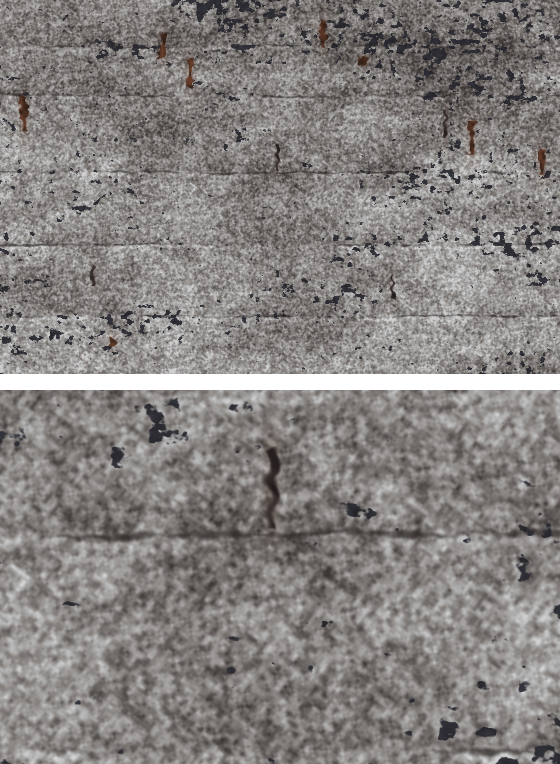
Top, the full canvas; bottom, a detail of the centre.
Give the GLSL for this texture, as a Shadertoy shader.

```glsl
#define GRAIN_SCALE 185.0
#define GRAIN_DEPTH 0.31
#define PATCH_DEPTH 0.34
#define BASE_TONE 0.535
#define FLAKE_LEVEL 0.785
#define RUST_COUNT 12
#define SEAM_COUNT 5
#define FLAKE_COLOR vec3(0.15, 0.15, 0.18)
#define RUST_COLOR vec3(0.30, 0.17, 0.11)
#define SOOT_COLOR vec3(0.17, 0.14, 0.14)

const float seamHeights[SEAM_COUNT] = float[](0.154, 0.346, 0.541, 0.744, 0.876);

float hash(vec2 p) {
    vec3 q = fract(vec3(p.xyx) * 0.1031);
    q += dot(q, q.yzx + 33.33);
    return fract((q.x + q.y) * q.z);
}

float noise(vec2 p) {
    vec2 cell = floor(p), f = fract(p);
    f = f * f * (3.0 - 2.0 * f);
    return mix(mix(hash(cell), hash(cell + vec2(1, 0)), f.x),
               mix(hash(cell + vec2(0, 1)), hash(cell + vec2(1, 1)), f.x), f.y);
}

float fbm(vec2 p) {
    float sum = 0.0, weight = 0.533;
    for (int i = 0; i < 4; i++) {
        sum += weight * noise(p);
        p = mat2(1.9, 0.5, -0.5, 1.9) * p + 17.3;
        weight *= 0.5;
    }
    return sum;
}

// Weathered cement: cloudy patches, drips, scrapes and gritty pores
float concreteTone(vec2 p) {
    float patches = fbm(p * vec2(4.0, 9.0) + 3.0) - 0.5;
    float blotches = fbm(p * vec2(20.0, 28.0) + 40.0) - 0.5;
    float drips = noise(p * vec2(26.0, 5.0) + 70.0) - 0.5;
    vec2 turned = mat2(0.8, 0.6, -0.6, 0.8) * p;
    float grain = noise(turned * GRAIN_SCALE + 5.0) - 0.5;
    float dust = noise(turned.yx * GRAIN_SCALE * 1.9 + 31.0) - 0.5;
    float grit = noise(turned * GRAIN_SCALE * 0.5 + 90.0) - 0.5;
    float scrape = smoothstep(0.72, 0.95, noise(p * vec2(4.0, 70.0) + 11.0));
    float tone = BASE_TONE + PATCH_DEPTH * patches + 0.2 * blotches + 0.04 * drips;
    tone += GRAIN_DEPTH * (grain + 0.5 * dust) + 0.15 * grit;
    tone += 0.09 * scrape * noise(p * 45.0);
    return tone - 0.06 * smoothstep(0.45, 1.0, p.y) + 0.02 * smoothstep(0.5, 0.0, p.y);
}

// Peeling dark paint: ragged chips gathered in clusters
float flakeMask(vec2 p, float seamNearness) {
    float cluster = fbm(p * vec2(3.5, 8.0) + 25.0) - 0.5;
    float chips = fbm(p * vec2(58.0, 72.0) + 8.0);
    float leftSide = smoothstep(0.75, 0.1, p.x) * smoothstep(0.6, 0.4, p.y);
    float topEdge = smoothstep(0.9, 1.0, p.y) * smoothstep(1.1, 0.6, p.x);
    float score = chips + 0.75 * cluster + 0.06 * leftSide + 0.08 * topEdge + 0.06 * seamNearness;
    return smoothstep(FLAKE_LEVEL - 0.04, FLAKE_LEVEL + 0.035, score);
}

// Ragged streak hanging from a corroded tie
float streakMask(vec2 p, vec2 center, vec2 size) {
    vec2 d = p - center;
    d += 0.012 * (vec2(noise(p * 70.0), noise(p * 70.0 + 50.0)) - 0.5);
    float along = clamp(d.y / size.y, -1.0, 1.0);
    float width = size.x * (0.8 + 0.35 * sin(2.5 * along + center.x * 9.0));
    width *= 0.5 + 0.9 * noise(p * 120.0);
    float edge = max(abs(d.x) - width, abs(d.y) - size.y);
    return smoothstep(0.003, -0.002, edge);
}

void mainImage(out vec4 fragColor, in vec2 fragCoord) {
    vec2 p = fragCoord / iResolution.y;
    float aspect = iResolution.x / iResolution.y;
    float tone = concreteTone(p);

    // Board seams: broken shadow line, pale crumbly lip and soft grime
    float nearness = 0.0, shadow = 0.0;
    for (int i = 0; i < SEAM_COUNT; i++) {
        float row = float(i) * 13.0;
        float wobble = 0.012 * (fbm(vec2(p.x * 5.0, row)) - 0.5)
                     + 0.007 * (fbm(vec2(p.x * 60.0, row)) - 0.5);
        float d = p.y - seamHeights[i] - wobble;
        float breaks = smoothstep(0.38, 0.62, fbm(vec2(p.x * 12.0, row + 5.0)));
        float thickness = 0.0035 * noise(vec2(p.x * 75.0, row + 2.0)) * breaks;
        float line = smoothstep(thickness + 0.003, thickness - 0.002, abs(d));
        shadow = max(shadow, line * (0.1 + 0.8 * breaks) * (0.45 + 0.55 * noise(p * 110.0)));
        float lip = exp(-pow((d + 0.007) / 0.005, 2.0));
        tone += 0.28 * lip * noise(vec2(p.x * 14.0, row + 8.0)) * noise(p * 80.0 + 20.0);
        tone -= 0.05 * exp(-abs(d - 0.008) / 0.014);
        nearness = max(nearness, exp(-abs(d) / 0.012));
    }

    tone = clamp(tone, 0.22, 0.82);
    vec3 color = vec3(tone) + vec3(0.018, 0.0, -0.011) * smoothstep(0.72, 0.5, tone);
    color = mix(color, vec3(0.19, 0.17, 0.16), shadow);
    float chipShade = 0.8 + 0.4 * noise(p * 120.0);
    color = mix(color, FLAKE_COLOR * chipShade, 0.93 * flakeMask(p, nearness));

    // Rust streaks, with a few thin sooty cracks
    for (int i = 0; i < RUST_COUNT; i++) {
        float id = float(i);
        float sooty = step(0.78, hash(vec2(id, 4.7)));
        vec2 center = vec2((id + hash(vec2(id, 1.3))) / float(RUST_COUNT) * aspect,
                           0.08 + 0.84 * hash(vec2(id, 8.9)));
        vec2 size = vec2(mix(0.009, 0.004, sooty), 0.01 + 0.036 * hash(vec2(id, 6.1)));
        vec3 stain = mix(RUST_COLOR, SOOT_COLOR, sooty) * (0.55 + 0.8 * noise(p * 90.0));
        vec2 spread = (p - center) / (size * 1.6);
        color *= 1.0 - 0.16 * exp(-dot(spread, spread)) * vec3(0.4, 0.8, 1.0);
        color = mix(color, stain, 0.93 * streakMask(p, center, size));
    }
    fragColor = vec4(color, 1.0);
}
```
